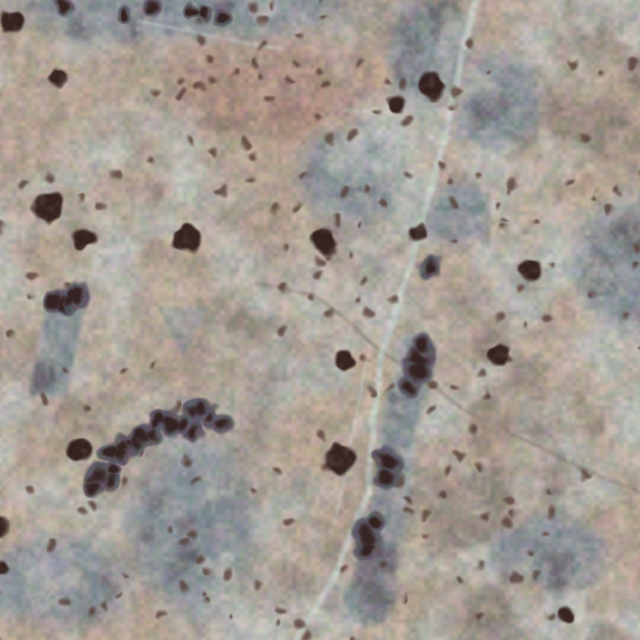
This texture is drawn by a Shadertoy shader. Its source:

```glsl
// Aerial view of dry scrubland: sandy soil with blue-grey fields, pale tracks and dark trees.
// Layered value noise tints the soil; distance functions shape plots and tracks;
// jittered cells scatter shrubs, and loops line up tree crowns along hedges.

const vec3 SAND  = vec3(0.70, 0.635, 0.575);
const vec3 PALE  = vec3(0.72, 0.73, 0.71);
const vec3 SLATE = vec3(0.52, 0.555, 0.585);
const vec3 BROWN = vec3(0.55, 0.50, 0.46);
const vec3 CLAY  = vec3(0.66, 0.53, 0.48);
const vec3 DUSK  = vec3(0.37, 0.35, 0.39);
const vec3 CROWN = vec3(0.18, 0.10, 0.09);
const vec3 SHRUB = vec3(0.33, 0.23, 0.20);
const vec3 TRACK = vec3(0.76, 0.79, 0.77);
const float SOFT = 0.0045;        // edge blur
const float GRAIN_CELLS = 135.0;
const float GRAIN = 0.11;
const float WARP = 0.05;          // raggedness of the fields

// Blue-grey fields: centre, half size
const vec4 FIELDS[9] = vec4[9](
  vec4(0.30, 0.17, 0.11, 0.15), vec4(0.08, 0.09, 0.13, 0.08),
  vec4(0.28, 1.00, 0.30, 0.06), vec4(0.67, 0.93, 0.07, 0.10),
  vec4(0.55, 0.73, 0.10, 0.09), vec4(0.78, 0.84, 0.07, 0.08),
  vec4(0.98, 0.58, 0.08, 0.11), vec4(0.72, 0.66, 0.05, 0.06),
  vec4(0.86, 0.13, 0.09, 0.06));

const vec2 ROAD[7] = vec2[7](
  vec2(0.745, 1.01), vec2(0.70, 0.80), vec2(0.65, 0.62), vec2(0.595, 0.43),
  vec2(0.573, 0.23), vec2(0.527, 0.11), vec2(0.46, -0.01));
const vec2 PATH[5] = vec2[5](
  vec2(0.40, 0.56), vec2(0.49, 0.54), vec2(0.60, 0.45), vec2(0.75, 0.345), vec2(1.0, 0.23));

vec3 hash3(vec2 p) {
  vec3 q = fract(p.xyx * vec3(0.1031, 0.1030, 0.0973));
  q += dot(q, q.yxz + 33.33);
  return fract((q.xxy + q.yzz) * q.zyx);
}

vec3 noise3(vec2 p) {
  vec2 i = floor(p), f = fract(p);
  f = f * f * (3.0 - 2.0 * f);
  return mix(mix(hash3(i), hash3(i + vec2(1, 0)), f.x),
             mix(hash3(i + vec2(0, 1)), hash3(i + vec2(1, 1)), f.x), f.y);
}

vec3 fbm3(vec2 p) {
  vec3 sum = vec3(0.0);
  float amp = 0.5;
  for (int i = 0; i < 5; i++) {
    sum += amp * noise3(p);
    p = mat2(1.6, 1.2, -1.2, 1.6) * p + 17.3;
    amp *= 0.5;
  }
  return sum / 0.97;
}

float segment(vec2 p, vec2 a, vec2 b) {
  vec2 d = b - a;
  return length(p - a - d * clamp(dot(p - a, d) / dot(d, d), 0.0, 1.0));
}

float fill(float dist, float blur) { return 1.0 - smoothstep(-blur, blur, dist); }

// Clustered round plants, one per chosen cell
float scatter(vec2 p, float cells, float share, float radius, float seed) {
  vec2 id = floor(p * cells);
  float cover = 0.0;
  for (int y = -1; y <= 1; y++)
  for (int x = -1; x <= 1; x++) {
    vec2 c = id + vec2(x, y);
    vec3 h = hash3(c + seed);
    float cluster = smoothstep(0.25, 0.7, noise3(c / cells * 6.0 + seed).x);
    float present = step(hash3(c + seed + 57.0).x, share * cluster);
    float r = radius * mix(0.5, 1.0, h.z);
    cover = max(cover, present * fill(length(p - (c + h.xy) / cells) - r, SOFT));
  }
  return cover;
}

// Row of overlapping crowns from a to b, bowed sideways
float hedge(vec2 p, vec2 a, vec2 b, float bow, float spread, float radius, float share) {
  vec2 side = normalize(vec2(a.y - b.y, b.x - a.x));
  float cover = 0.0;
  for (int i = 0; i < 20; i++) {
    float t = float(i) / 19.0;
    vec3 h = hash3(vec2(float(i) + 3.0, 100.0 * a.x));
    vec2 c = mix(a, b, t) + side * (bow * 4.0 * t * (1.0 - t) + spread * (h.x - 0.5));
    float r = radius * mix(0.7, 1.1, h.y);
    cover = max(cover, step(h.z, share) * exp(-dot(p - c, p - c) / (r * r)));
  }
  return cover;
}

void mainImage(out vec4 fragColor, in vec2 fragCoord) {
  vec2 p = fragCoord / iResolution.y;
  vec3 broad = fbm3(p * 5.0 + 4.0), medium = fbm3(p * 17.0 + 31.0);
  vec2 ragged = p + WARP * (broad.xy - 0.5) + 0.03 * (medium.yz - 0.5);

  // Soil
  vec3 col = mix(SAND, PALE, smoothstep(0.36, 0.68, 0.5 * (broad.x + medium.y)));
  col = mix(col, BROWN, 0.8 * smoothstep(0.50, 0.72, 0.6 * broad.z + 0.4 * medium.x));
  col = mix(col, CLAY, 0.75 * fill(length((ragged - vec2(0.43, 0.87)) / vec2(0.18, 0.09)) - 0.85, 0.4));

  // Fields and plots
  float field = 0.0;
  for (int i = 0; i < 9; i++)
    field = max(field, fill(length((ragged - FIELDS[i].xy) / FIELDS[i].zw) - 0.9, 0.3));
  vec2 q = p - vec2(0.09, 0.46);
  q.x -= 0.2 * q.y;
  field = max(field, fill(max(abs(q.x) - 0.03, abs(q.y) - 0.08), 0.007));
  q = p - vec2(0.287, 0.48);
  field = max(field, 0.7 * fill(max(q.y - 0.04, abs(q.x) - 0.02 - 0.5 * q.y), 0.006));
  field = max(field, fill(segment(ragged, vec2(0.645, 0.44), vec2(0.575, 0.06)) - 0.032, 0.012));
  vec3 fieldTint = mix(SLATE, DUSK, 0.75 * smoothstep(0.5, 0.75, medium.z));
  fieldTint = mix(fieldTint, PALE, 0.6 * smoothstep(0.52, 0.72, medium.x));
  col = mix(col, fieldTint, 0.85 * field);

  // Tracks
  vec2 wobble = p + 0.012 * (medium.xy - 0.5);
  float road = 1.0, path = 1.0;
  for (int i = 0; i < 6; i++) road = min(road, segment(wobble, ROAD[i], ROAD[i + 1]));
  for (int i = 0; i < 4; i++) path = min(path, segment(wobble, PATH[i], PATH[i + 1]));
  float lane = min(segment(wobble, vec2(0.54, 0.827), vec2(0.70, 0.827)),
                   segment(wobble, vec2(0.22, 0.965), vec2(0.44, 0.925)));
  lane = min(lane, segment(wobble, vec2(0.575, 0.44), vec2(0.52, 0.18)));
  col = mix(col, BROWN, 0.6 * fill(path - 0.003, SOFT));
  col = mix(col, TRACK, 0.55 * fill(lane - 0.002, SOFT));
  col = mix(col, TRACK, 0.8 * fill(road - 0.005, SOFT));

  // Grain in brightness and hue
  vec3 fine = noise3(p * GRAIN_CELLS) - 0.5, coarse = noise3(p * GRAIN_CELLS * 0.45 + 9.0) - 0.5;
  col += GRAIN * (0.6 * fine.x + 0.7 * coarse.x + 0.4 * fine + 0.35 * coarse);

  // Shrubs and trees
  vec2 lumpy = p + 0.012 * (noise3(p * 65.0).xy - 0.5);
  col = mix(col, SHRUB, 0.75 * scatter(lumpy, 34.0, 0.3, 0.0075, 11.0));
  float rows = hedge(lumpy, vec2(0.15, 0.235), vec2(0.345, 0.345), 0.035, 0.035, 0.018, 1.0);
  rows = max(rows, hedge(lumpy, vec2(0.68, 0.58), vec2(0.575, 0.14), 0.0, 0.02, 0.022, 0.5));
  rows = max(rows, hedge(lumpy, vec2(0.085, 0.525), vec2(0.125, 0.54), 0.0, 0.02, 0.015, 0.5));
  rows = max(rows, hedge(lumpy, vec2(0.07, 0.99), vec2(0.36, 0.975), 0.0, 0.02, 0.014, 0.3));
  col = mix(col, DUSK + 0.08 * fine, smoothstep(0.15, 0.5, rows));
  col = mix(col, CROWN, 0.85 * smoothstep(0.5, 0.95, rows + 0.3 * coarse.y));
  float trees = scatter(lumpy, 7.5, 0.5, 0.023, 43.0);
  col = mix(col, CROWN + 0.12 * max(fine.z + coarse.z, 0.0), 0.93 * trees);

  fragColor = vec4(clamp(col, 0.0, 1.0), 1.0);
}
```
